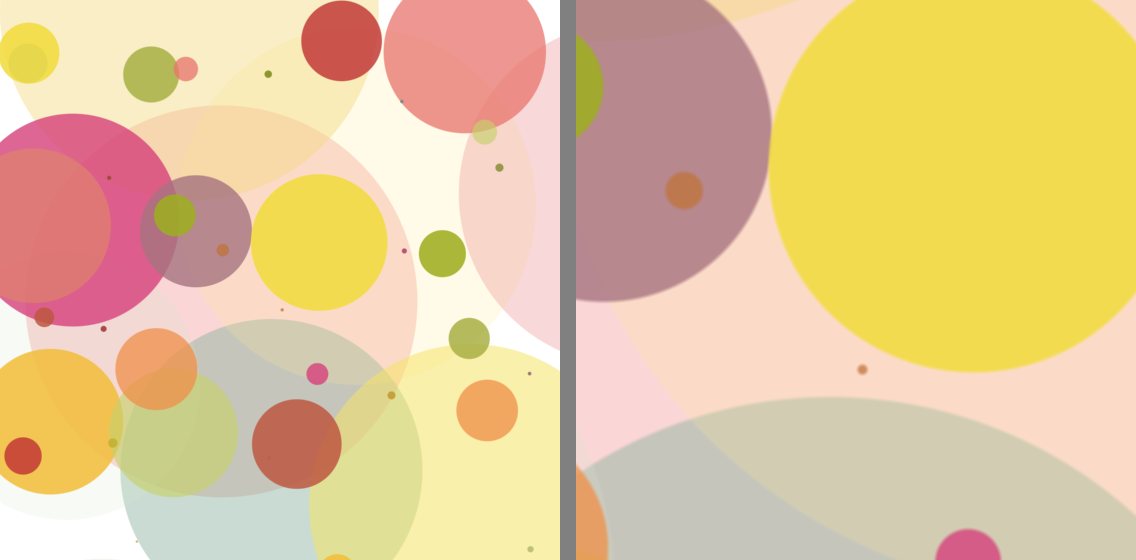
Left: the whole. Right: its middle third, enlarged.
Reproduce this background procedurally as a Shadertoy shader.

```glsl
const float SOFTNESS = 0.0016;
const vec2 LATTICE = vec2(0.7549, 0.5698);

// Tint and opacity of the broad, pale discs
const vec4 WASHES[8] = vec4[8](
    vec4(0.96, 0.68, 0.68, 0.50), vec4(0.53, 0.69, 0.61, 0.45),
    vec4(1.00, 0.93, 0.55, 0.20), vec4(0.85, 0.90, 0.80, 0.20),
    vec4(0.96, 0.89, 0.40, 0.55), vec4(0.95, 0.85, 0.50, 0.45),
    vec4(0.80, 0.88, 0.75, 0.30), vec4(0.93, 0.62, 0.62, 0.40));

// Tint and opacity of the vivid discs
const vec4 VIVIDS[12] = vec4[12](
    vec4(0.84, 0.25, 0.48, 0.80), vec4(0.94, 0.56, 0.28, 0.75),
    vec4(0.75, 0.20, 0.20, 0.82), vec4(0.65, 0.45, 0.50, 0.80),
    vec4(0.95, 0.74, 0.22, 0.85), vec4(0.91, 0.46, 0.43, 0.76),
    vec4(0.95, 0.86, 0.25, 0.88), vec4(0.78, 0.82, 0.42, 0.65),
    vec4(0.45, 0.67, 0.68, 0.80), vec4(0.62, 0.68, 0.13, 0.88),
    vec4(0.74, 0.34, 0.25, 0.85), vec4(0.66, 0.69, 0.27, 0.85));

const float VIVID_RADII[12] = float[12](
    0.190, 0.055, 0.072, 0.100, 0.130, 0.145,
    0.122, 0.115, 0.035, 0.042, 0.080, 0.050);

vec3 hash31(float n) {
    vec3 p = fract(n * vec3(0.1031, 0.1030, 0.0973));
    p += dot(p, p.yzx + 33.33);
    return fract((p.xxy + p.yzz) * p.zyx);
}

// Blends one translucent disc over the base colour
vec3 paintDisc(vec3 base, vec2 uv, vec2 center, float radius, vec4 tint, float blur) {
    float edge = length(uv - center) - radius;
    float cover = 1.0 - smoothstep(-blur, blur, edge);
    return mix(base, tint.rgb, cover * tint.a);
}

// Broad discs on a golden-angle spiral
vec3 paintWashes(vec3 base, vec2 uv, vec2 origin, float blur) {
    for (int i = 0; i < 8; i++) {
        float n = float(i);
        float angle = radians(137.0 + 137.5 * n);
        vec2 offset = (0.12 + 0.1 * n) * vec2(0.85 * cos(angle), sin(angle));
        float radius = 0.35 - 0.13 * fract(n * 0.618);
        base = paintDisc(base, uv, origin + offset, radius, WASHES[i], blur);
    }
    return base;
}

// Vivid discs on a wrapped lattice
vec3 paintVivids(vec3 base, vec2 uv, vec2 start, vec2 stride, float blur) {
    for (int i = 0; i < 12; i++) {
        vec2 center = fract(start + float(i) * stride);
        base = paintDisc(base, uv, center, VIVID_RADII[i], VIVIDS[i], blur);
    }
    return base;
}

// Jittered scatter of small discs, shrinking from the first to the last
vec3 paintScatter(vec3 base, vec2 uv, vec2 start, int count, vec2 radii,
                  float shade, float seed, float blur) {
    for (int i = 0; i < count; i++) {
        float n = float(i);
        vec3 rnd = hash31(n + seed);
        vec2 center = fract(start + n * LATTICE) + 0.1 * (rnd.xy - 0.5);
        float shrink = sqrt(n / float(count));
        float radius = mix(radii.x, radii.y, shrink) * mix(0.8, 1.1, rnd.z);
        vec4 tint = VIVIDS[(i * 5 + 1) % 12];
        tint.rgb *= shade;
        base = paintDisc(base, uv, center, radius, tint, blur);
    }
    return base;
}

void mainImage(out vec4 fragColor, in vec2 fragCoord) {
    vec2 uv = fragCoord / iResolution.y;
    float blur = max(SOFTNESS, 0.75 / iResolution.y);
    vec2 vividStart = vec2(0.13, 0.607);

    vec3 color = vec3(1.0);
    color = paintWashes(color, uv, vec2(0.47, 0.38), blur);
    color = paintVivids(color, uv, vividStart, vec2(0.74, 0.66), blur);

    // Salmon disc nested in the largest vivid one
    vec4 salmon = vec4(0.87, 0.51, 0.42, 0.70);
    color = paintDisc(color, uv, vividStart - vec2(0.07, 0.01), 0.138, salmon, blur);

    // Small discs, then specks
    color = paintScatter(color, uv, vec2(0.31, 0.30), 10, vec2(0.068, 0.015), 1.0, 11.0, blur);
    color = paintScatter(color, uv, vec2(0.43, 0.60), 14, vec2(0.012, 0.002), 0.8, 47.0, blur);

    fragColor = vec4(color, 1.0);
}
```
